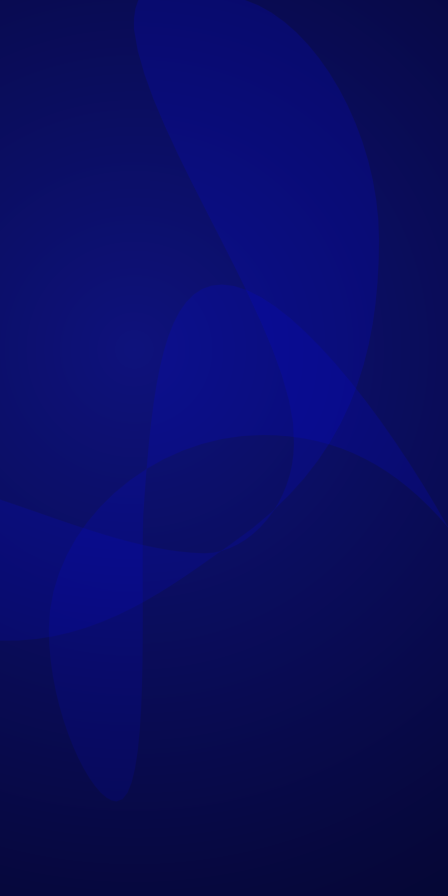
A WebGL 1 fragment shader for this background:

```glsl
precision highp float;

uniform vec2 u_resolution;

const vec2 CANVAS = vec2(1.0, 2.0);           // width is one unit
const vec2 GLOW_CENTER = vec2(0.30, 1.22);
const float GLOW_RADIUS = 1.41;
const vec3 GLOW_COLOR = vec3(0.055, 0.070, 0.485);
const vec3 SHADE_COLOR = vec3(0.020, 0.025, 0.205);
const vec3 RIBBON_COLOR = vec3(0.020, 0.030, 0.800);
const float RIBBON_ALPHA_LOW = 0.15;
const float RIBBON_ALPHA_HIGH = 0.22;
const vec2 RIBBON_FADE = vec2(0.25, 1.10);    // heights of low and high alpha
const int CURVE_STEPS = 16;

vec2 bezier(vec2 a, vec2 b, vec2 c, vec2 d, float t) {
  float s = 1.0 - t;
  return s * s * s * a + 3.0 * s * s * t * b + 3.0 * s * t * t * c + t * t * t * d;
}

float segmentDistance(vec2 p, vec2 a, vec2 b) {
  vec2 ab = b - a;
  float along = clamp(dot(p - a, ab) / max(dot(ab, ab), 1e-9), 0.0, 1.0);
  return length(p - a - ab * along);
}

// Adds one curve to an outline: x is the nearest distance, y the even-odd sign.
void trace(inout vec2 outline, vec2 p, vec2 a, vec2 b, vec2 c, vec2 d) {
  vec2 from = a;
  for (int i = 1; i <= CURVE_STEPS; i++) {
    vec2 to = bezier(a, b, c, d, float(i) / float(CURVE_STEPS));
    outline.x = min(outline.x, segmentDistance(p, from, to));
    if ((from.y > p.y) != (to.y > p.y)) {
      float crossing = from.x + (p.y - from.y) * (to.x - from.x) / (to.y - from.y);
      if (p.x < crossing) outline.y = -outline.y;
    }
    from = to;
  }
}

// Broad ribbon sweeping from the top to the left side.
float sweepDistance(vec2 p) {
  vec2 crown = vec2(0.547, 2.0);
  vec2 shoulder = vec2(0.846, 1.466);
  vec2 waist = vec2(0.516, 0.786);
  vec2 tailLow = vec2(0.0, 0.570);
  vec2 tailHigh = vec2(0.0, 0.885);
  vec2 bend = vec2(0.456, 0.765);
  vec2 hook = vec2(0.656, 1.010);
  vec2 brow = vec2(0.299, 1.935);
  vec2 outline = vec2(9.0, 1.0);
  trace(outline, p, crown, vec2(0.708, 1.948), vec2(0.846, 1.701), shoulder);
  trace(outline, p, shoulder, vec2(0.846, 1.206), vec2(0.781, 0.969), waist);
  trace(outline, p, waist, vec2(0.391, 0.698), vec2(0.221, 0.5625), tailLow);
  trace(outline, p, tailLow, vec2(-0.1, 0.570), vec2(-0.1, 0.885), tailHigh);
  trace(outline, p, tailHigh, vec2(0.156, 0.833), vec2(0.3125, 0.768), bend);
  trace(outline, p, bend, vec2(0.560, 0.765), vec2(0.656, 0.880), hook);
  trace(outline, p, hook, vec2(0.667, 1.245), vec2(0.326, 1.6875), brow);
  trace(outline, p, brow, vec2(0.292, 2.078), vec2(0.417, 2.052), crown);
  return outline.x * outline.y;
}

// Twisted ribbon from the lower left to a point on the right side.
float twistDistance(vec2 p) {
  vec2 foot = vec2(0.260, 0.211);
  vec2 flank = vec2(0.109, 0.594);
  vec2 arch = vec2(0.586, 1.029);
  vec2 tip = vec2(1.0, 0.823);
  vec2 peak = vec2(0.495, 1.365);
  vec2 spine = vec2(0.320, 0.854);
  vec2 outline = vec2(9.0, 1.0);
  trace(outline, p, foot, vec2(0.203, 0.211), vec2(0.109, 0.411), flank);
  trace(outline, p, flank, vec2(0.109, 0.828), vec2(0.339, 1.029), arch);
  trace(outline, p, arch, vec2(0.755, 1.029), vec2(0.885, 0.958), tip);
  trace(outline, p, tip, vec2(0.859, 1.076), vec2(0.638, 1.365), peak);
  trace(outline, p, peak, vec2(0.365, 1.365), vec2(0.339, 1.141), spine);
  trace(outline, p, spine, vec2(0.3125, 0.672), vec2(0.339, 0.211), foot);
  return outline.x * outline.y;
}

float coverage(float dist, float softness) {
  return 1.0 - smoothstep(-softness, softness, dist);
}

void main() {
  vec2 p = gl_FragCoord.xy / u_resolution * CANVAS;
  float softness = 0.75 * CANVAS.y / u_resolution.y;

  // Radial glow
  float falloff = clamp(distance(p, GLOW_CENTER) / GLOW_RADIUS, 0.0, 1.0);
  vec3 color = mix(GLOW_COLOR, SHADE_COLOR, falloff);

  // Translucent ribbons, brighter where they overlap
  float alpha = mix(RIBBON_ALPHA_LOW, RIBBON_ALPHA_HIGH,
                    smoothstep(RIBBON_FADE.x, RIBBON_FADE.y, p.y));
  color = mix(color, RIBBON_COLOR, alpha * coverage(sweepDistance(p), softness));
  color = mix(color, RIBBON_COLOR, alpha * coverage(twistDistance(p), softness));

  gl_FragColor = vec4(color, 1.0);
}
```
